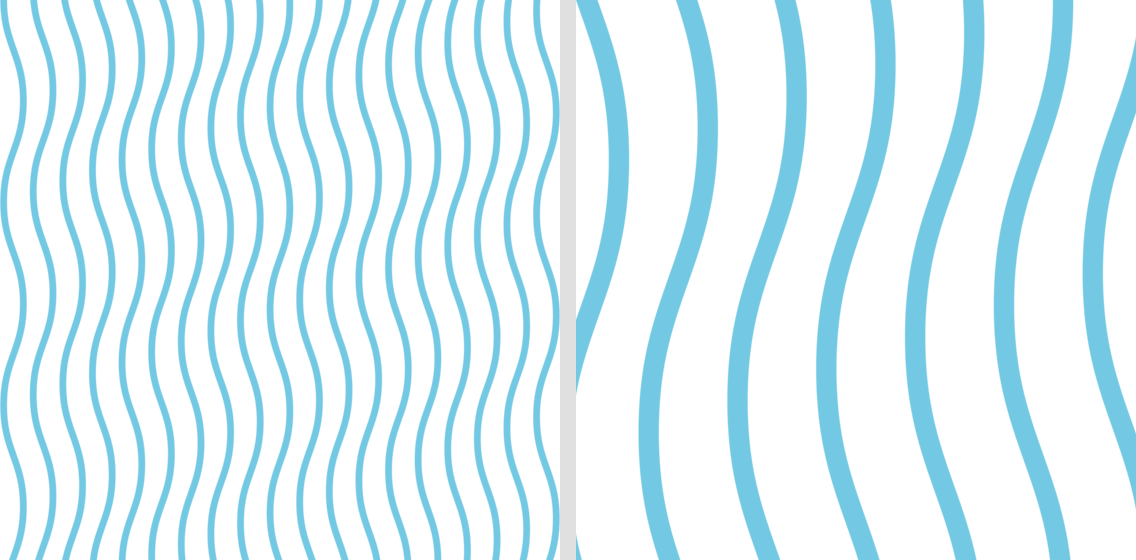
Left: the whole. Right: its middle third, enlarged.
A WebGL 2 fragment shader for this pattern:

```glsl
#version 300 es
precision highp float;
// Thin sky-blue wavy lines run down a white ground, evenly spaced.
// Each line is a rounded cosine whose phase shifts a little from its left
// neighbour; the distance to the curve is corrected by its slope.

uniform vec2 u_resolution;
out vec4 outColor;

const float TAU = 6.28319;
const vec3 WHITE = vec3(1.0);
const vec3 SKY_BLUE = vec3(0.45, 0.79, 0.89);

// Layout in canvas units
const float SPACING = 0.05287;     // between line centres
const float FIRST_CENTRE = 0.0241; // centre of the leftmost line
const float PERIOD = 0.3626;       // height of one wave
const float AMPLITUDE = 0.0176;
const float LINE_WIDTH = 0.0121;
const float FIRST_CREST = 0.1797;  // crest of the leftmost line, from the top
const float PHASE_STEP = 0.0523;   // periods of shift per line

// Cosine with fuller bends and straighter flanks; returns value and derivative
vec2 roundedWave(float angle) {
    const float THIRD = 0.037;
    float value = cos(angle) - THIRD * cos(3.0 * angle);
    float derivative = -sin(angle) + 3.0 * THIRD * sin(3.0 * angle);
    return vec2(value, derivative) / (1.0 - THIRD);
}

// Approximate distance to a vertical wave of given centre and phase
float waveDistance(vec2 p, float centre, float phase, float amplitude, float period) {
    vec2 wave = roundedWave(TAU * (p.y / period + phase));
    float slope = amplitude * wave.y * TAU / period;
    return abs(p.x - centre - amplitude * wave.x) * inversesqrt(1.0 + slope * slope);
}

// Soft-edged coverage of a stroke
float stroke(float distanceToCurve, float width, float softness) {
    return 1.0 - smoothstep(-softness, softness, distanceToCurve - 0.5 * width);
}

void main() {
    vec2 uv = gl_FragCoord.xy / u_resolution;
    vec2 p = vec2(uv.x, 1.0 - uv.y - FIRST_CREST);
    float softness = 0.9 / min(u_resolution.x, u_resolution.y);

    // Each wave stays inside its own column, so only the nearest one matters
    float index = floor((p.x - FIRST_CENTRE) / SPACING + 0.5);
    float centre = FIRST_CENTRE + index * SPACING;
    float d = waveDistance(p, centre, index * PHASE_STEP, AMPLITUDE, PERIOD);

    vec3 color = mix(WHITE, SKY_BLUE, stroke(d, LINE_WIDTH, softness));
    outColor = vec4(color, 1.0);
}
```
